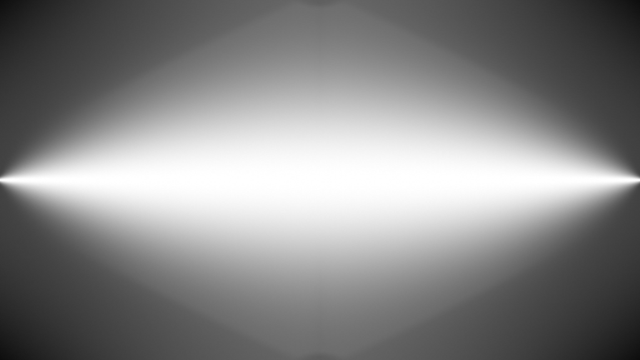
A WebGL 2 fragment shader for this background:

```glsl
#version 300 es
precision highp float;
// A white horizontal beam whose lens-shaped glow tapers to both sides.
// Gaussian-like falloff around the midline is laid over a vignetted grey
// field, with a faint arch, small dark caps and a little grain.
uniform vec2 u_resolution;
out vec4 fragColor;

const float FIELD_GREY = 0.375;
const float GLOW_HEIGHT = 0.565;
const float LOWER_SCALE = 0.95;
const float GRAIN = 0.006;

float hash(vec2 p) {
    return fract(sin(dot(p, vec2(127.1, 311.7))) * 43758.5453);
}

// Grey field, darkening toward the sides and most of all the corners.
float field(vec2 q) {
    vec2 s = q * q;
    return FIELD_GREY - 0.115 * s.x - 0.21 * s.x * s.y;
}

// Glow that narrows sideways and turns sharper near the tips.
float lensGlow(vec2 q, float height) {
    float taper = max(1.0 - pow(q.x, 1.75), 0.0);
    float power = mix(2.1, 1.15, q.x * q.x * q.x);
    return exp(-pow(q.y / (height * taper + 0.008), power));
}

// Thin bright core along the midline.
float core(vec2 q, float width) {
    return exp(-pow(q.y / width, 1.5)) * (1.0 - 0.25 * smoothstep(0.96, 1.0, q.x));
}

// Soft-edged interior of the arch that slopes down from the centre.
float archInside(vec2 q, float softness) {
    float edge = 1.05 - 0.78 * q.x - 0.12 * q.x * q.x;
    return 1.0 - smoothstep(-softness, softness, q.y - edge);
}

// Small dark ellipse touching the upper and lower borders.
float cap(vec2 q, vec2 radius) {
    return 1.0 - smoothstep(0.3, 1.2, length((q - vec2(0.0, 1.0)) / radius));
}

void main() {
    vec2 uv = gl_FragCoord.xy / u_resolution;
    vec2 p = uv * 2.0 - 1.0;
    vec2 q = abs(p);

    // Base tone with the arch and its end caps
    float tone = field(q);
    tone += 0.03 * archInside(q, 0.035) * (1.0 - smoothstep(0.5, 0.9, q.x));
    tone -= 0.05 * cap(q, vec2(0.075, 0.045));

    // Slightly shorter glow in the lower half
    float height = GLOW_HEIGHT * mix(LOWER_SCALE, 1.0, smoothstep(-0.2, 0.2, p.y));
    tone = mix(tone, 1.0, lensGlow(q, height));
    tone = mix(tone, 1.0, core(q, 0.014));

    // Faint central seam and grain
    tone -= 0.01 * exp(-q.x * 40.0) * smoothstep(0.2, 0.6, q.y);
    tone += GRAIN * (hash(floor(uv * vec2(512.0, 288.0))) - 0.5);
    fragColor = vec4(vec3(clamp(tone, 0.0, 1.0)), 1.0);
}
```
